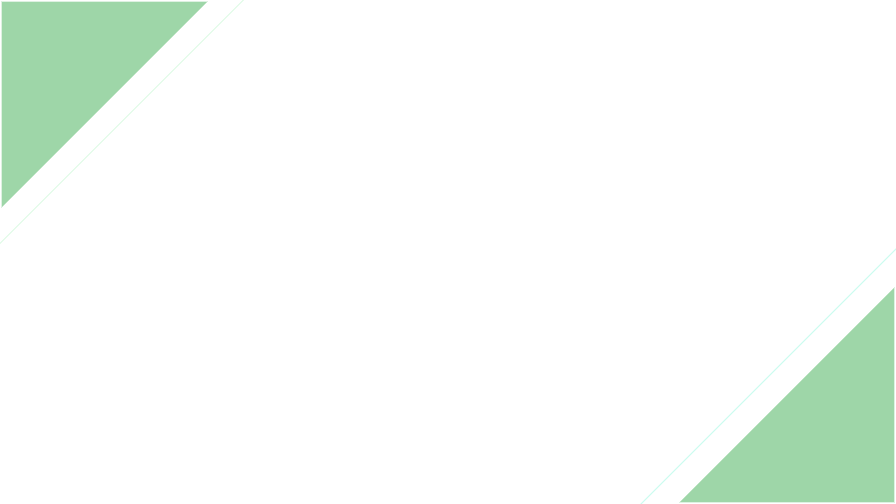
This background is drawn by a WebGL 1 fragment shader. Its source:

```glsl
precision highp float;
// White page with a green triangle and a thin pale diagonal in two opposite corners.

uniform vec2 u_resolution;

// Lengths are fractions of the canvas height; legs run along the canvas edges.
#define PAPER vec3(1.0)
#define GREEN vec3(0.62, 0.84, 0.66)
#define MINT vec3(0.86, 0.98, 0.89)
#define AQUA vec3(0.80, 0.99, 0.94)
#define MARGIN 0.0033
#define TOP_LEG 0.415
#define TOP_LINE 0.483
#define BOTTOM_LEG 0.433
#define BOTTOM_LINE 0.506
#define LINE_WIDTH 0.0022

// Coverage of a shape from its signed distance, softened over one pixel.
float coverage(float dist, float pixel) {
  return clamp(0.5 - dist / pixel, 0.0, 1.0);
}

// Signed distance to the diagonal cutting both corner edges at the given leg.
float diagonal(vec2 fromCorner, float leg) {
  return (fromCorner.x + fromCorner.y - leg) * 0.70710678;
}

// Lay a triangle and its parallel line over the base colour.
vec3 cornerAccent(vec3 base, vec2 fromCorner, float leg, float lineLeg,
                  vec3 lineColor, float pixel) {
  float inset = MARGIN - min(fromCorner.x, fromCorner.y);
  float triangle = max(diagonal(fromCorner, leg), inset);

  // Lines thinner than a pixel keep their weight by fading instead.
  float width = max(LINE_WIDTH, pixel);
  float stripe = abs(diagonal(fromCorner, lineLeg)) - 0.5 * width;
  float strength = coverage(stripe, pixel) * LINE_WIDTH / width;

  vec3 color = mix(base, lineColor, strength);
  return mix(color, GREEN, coverage(triangle, pixel));
}

void main() {
  float pixel = 1.0 / u_resolution.y;
  vec2 p = gl_FragCoord.xy * pixel;
  float aspect = u_resolution.x * pixel;

  // Upper left, then lower right.
  vec3 color = cornerAccent(PAPER, vec2(p.x, 1.0 - p.y),
                            TOP_LEG, TOP_LINE, MINT, pixel);
  color = cornerAccent(color, vec2(aspect - p.x, p.y),
                       BOTTOM_LEG, BOTTOM_LINE, AQUA, pixel);

  gl_FragColor = vec4(color, 1.0);
}
```
